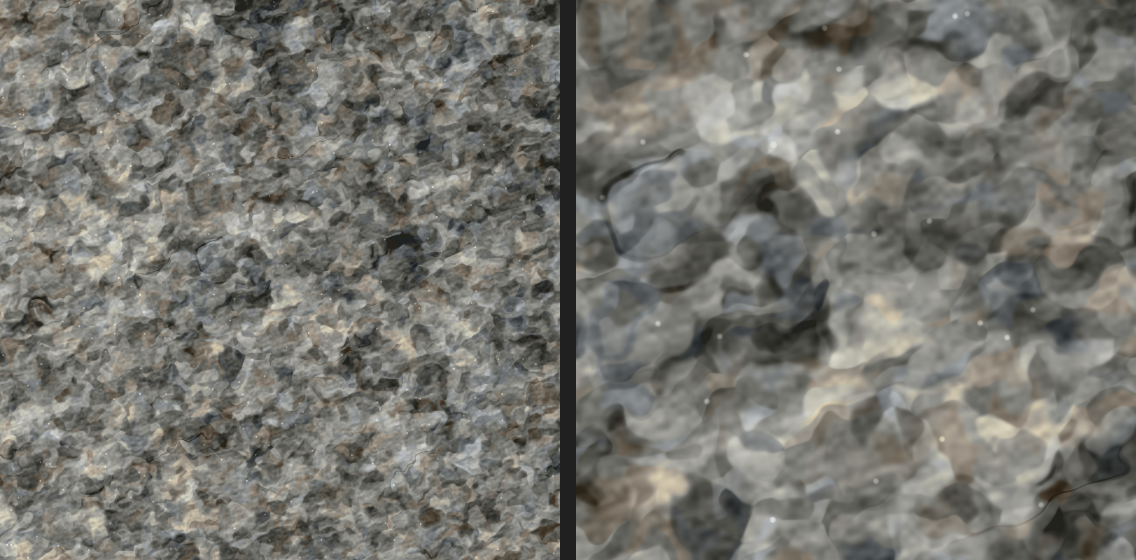
Left, the full canvas; right, a detail of the centre.
A three.js fragment shader for this texture:

```glsl
// Grey granite: ragged mineral grains at three sizes, slanted up to the right,
// with fibrous streaks, dark pits, faint cracks and pale glints.
// Grains are soft-edged jittered cells looked up through a noise-warped plane.
varying vec2 vUv;

const vec3 STONE_TINT = vec3(0.004, 0.003, -0.020);
const vec3 RUST_TINT = vec3(0.034, 0.000, -0.028);
const vec3 BLUE_TINT = vec3(-0.018, 0.000, 0.030);
const vec3 CREAM_TINT = vec3(0.030, 0.020, -0.030);
const float MEAN_TONE = 0.475;
const float GRAIN_ANGLE = 0.5;

// Three random values per lattice point, without sine
vec3 hash3(vec2 p) {
  vec3 q = fract(vec3(p.xyx) * vec3(0.1031, 0.1030, 0.0973));
  q += dot(q, q.yxz + 33.33);
  return fract((q.xxy + q.yzz) * q.zyx);
}

float noise(vec2 p) {
  vec2 i = floor(p);
  vec2 f = fract(p);
  f = f * f * (3.0 - 2.0 * f);
  float low = mix(hash3(i).x, hash3(i + vec2(1.0, 0.0)).x, f.x);
  float high = mix(hash3(i + vec2(0.0, 1.0)).x, hash3(i + 1.0).x, f.x);
  return mix(low, high, f.y);
}

// Signed two-channel noise used to bend grain outlines
vec2 wobble(vec2 p) {
  return vec2(noise(p), noise(p + 57.3)) - 0.5;
}

// Soft cells: x is tone, y is tint, both about -0.5 to 0.5
vec2 grains(vec2 p, float sharpness) {
  vec2 base = floor(p);
  vec2 sum = vec2(0.0);
  float total = 0.0;
  for (int y = -1; y <= 1; y++) {
    for (int x = -1; x <= 1; x++) {
      vec2 cell = base + vec2(float(x), float(y));
      vec2 offset = cell + hash3(cell).xy - p;
      float weight = exp(-sharpness * dot(offset, offset)) + 1e-6;
      sum += weight * (hash3(cell + 131.0).xy - 0.5);
      total += weight;
    }
  }
  return sum / total;
}

// Tiny round glints, present in a small share of the cells
float glints(vec2 p, float share) {
  vec3 h = hash3(floor(p));
  float d = length(fract(p) - 0.3 - 0.4 * h.xy);
  return step(1.0 - share, h.z) * (1.0 - smoothstep(0.08, 0.32, d));
}

// Thin broken lines along the middle level of a noise field
float cracks(vec2 p) {
  float line = 1.0 - smoothstep(0.004, 0.026, abs(noise(p) - 0.5));
  return line * smoothstep(0.62, 0.80, noise(p * 0.8 + 19.0));
}

vec2 slant(vec2 p, float angle, float stretch) {
  float c = cos(angle);
  float s = sin(angle);
  return vec2((c * p.x + s * p.y) / stretch, c * p.y - s * p.x);
}

void main() {
  // Bent, slanted coordinates
  vec2 warped = vUv + 0.020 * wobble(vUv * 28.0) + 0.011 * wobble(vUv * 80.0 + 7.0);
  vec2 p = slant(warped, GRAIN_ANGLE, 1.35) + 3.0;
  vec2 straight = slant(vUv, GRAIN_ANGLE - 0.15, 1.0) + 5.0;

  // Mineral grains from coarse to fine
  vec2 coarse = grains(p * 19.0, 14.0);
  vec2 middle = grains(p * 44.0 + 11.0, 14.0);
  vec2 small = grains(p * 92.0 + 23.0, 10.0);
  float fibre = noise(straight * vec2(95.0, 215.0)) - 0.5;
  float dust = noise(vUv * 240.0 + 9.0) - 0.5;

  // Broad lighting: pale lower left, dark upper right
  float slope = 0.5 - dot(vUv, vec2(0.6, 0.4));
  float cloud = noise(vUv * 5.0 + 2.0) - 0.5;
  float tone = MEAN_TONE + 0.10 * slope + 0.07 * cloud;
  tone += 0.20 * coarse.x + 0.27 * middle.x + 0.24 * small.x;
  tone += 0.13 * fibre + 0.09 * dust;

  // Pits, cracks and glints
  float pit = smoothstep(0.74, 0.90, noise(p * 62.0 + 41.0));
  tone -= 0.13 * pit * smoothstep(-0.3, 0.3, -coarse.x);
  tone -= 0.13 * cracks(p * vec2(11.0, 17.0));
  tone += 0.22 * glints(vUv * 130.0, 0.012);
  tone = clamp(tone, 0.13, 0.86);

  // Rusty, bluish and creamy minerals
  float hue = 0.6 * middle.y + 0.5 * small.y + 0.3 * coarse.y + 0.12 * slope;
  vec3 color = vec3(tone) + STONE_TINT;
  color += RUST_TINT * smoothstep(0.10, 0.40, hue);
  color += BLUE_TINT * smoothstep(0.12, 0.42, -hue);
  color += CREAM_TINT * smoothstep(0.58, 0.76, tone) * smoothstep(-0.2, 0.2, hue);
  gl_FragColor = vec4(color, 1.0);
}
```
